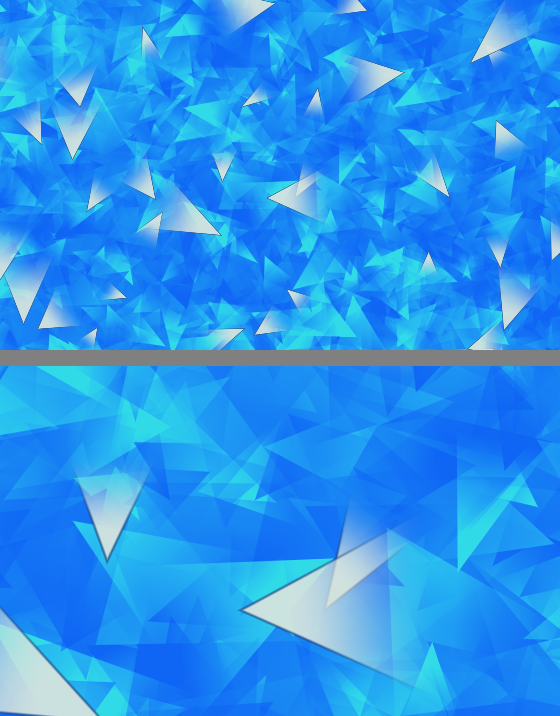
Top: the whole. Bottom: its middle third, enlarged.
A Shadertoy shader for this background:

```glsl
float hash(vec2 p) {
    return fract(sin(dot(p, vec2(127.1, 311.7))) * 43758.5453);
}

vec2 direction(float angle) {
    return vec2(cos(angle), sin(angle));
}

// Signed distance to the line from a to b, positive on its left
float side(vec2 p, vec2 a, vec2 b) {
    vec2 e = normalize(b - a);
    return e.x * (p.y - a.y) - e.y * (p.x - a.x);
}

// Random triangle in the unit circle: x = inner distance, y = fade from apex to base
vec2 shard(vec2 p, vec2 seed) {
    float turn = 6.2832 * hash(seed + 1.3);
    vec2 apex = direction(turn);
    vec2 b = direction(turn + 1.9 + 0.6 * hash(seed + 2.7)) * mix(0.6, 1.0, hash(seed + 3.1));
    vec2 c = direction(turn + 3.8 + 0.6 * hash(seed + 4.9)) * mix(0.6, 1.0, hash(seed + 5.3));
    float base = side(p, b, c);
    float inner = min(base, min(side(p, apex, b), side(p, c, apex)));
    return vec2(inner, clamp(base / side(apex, b, c), 0.0, 1.0));
}

vec3 blueRamp(float level) {
    level = clamp(level, 0.0, 1.0);
    return vec3(0.06 + 0.13 * level, 0.40 + 0.46 * level, 0.955 - 0.05 * pow(level, 4.0));
}

void mainImage(out vec4 fragColor, in vec2 fragCoord) {
    vec2 p = fragCoord / iResolution.y;
    float blur = 0.7 / iResolution.y;
    float level = 0.18;

    // Translucent blue shards in overlapping jittered grids
    for (int layer = 0; layer < 16; layer++) {
        float id = float(layer);
        float cellSize = mix(0.08, 0.27, fract(id * 0.618 + 0.4));
        vec2 grid = p / cellSize + vec2(3.7, 5.3) * id;
        for (int n = 0; n < 9; n++) {
            vec2 cell = floor(grid) + vec2(n % 3, n / 3) - 1.0;
            vec2 seed = cell + 17.3 * id;
            vec2 center = cell + vec2(hash(seed), hash(seed + 7.7));
            float radius = mix(0.35, 0.78, hash(seed + 8.1));
            vec2 q = (grid - center) / radius;
            if (dot(q, q) > 1.1) continue;
            vec2 s = shard(q, seed);
            float cover = smoothstep(-blur, blur, s.x * radius * cellSize);
            float tint = 1.65 * pow(hash(seed + 9.4), 3.0) - 0.1;
            level = mix(level, tint, cover * s.y * mix(0.25, 0.9, hash(seed + 10.6)));
        }
    }
    // Stretch the contrast lost by blending
    vec3 color = blueRamp(1.55 * level - 0.01);

    // Sparse pale shards with a thin dark rim
    vec2 grid = p / 0.2 + 40.5;
    for (int n = 0; n < 9; n++) {
        vec2 cell = floor(grid) + vec2(n % 3, n / 3) - 1.0;
        if (hash(cell + 0.5) > 0.68) continue;
        vec2 center = cell + vec2(hash(cell + 11.2), hash(cell + 12.8));
        float radius = 0.25 + 0.47 * pow(hash(cell + 13.6), 1.6);
        vec2 q = (grid - center) / radius;
        if (dot(q, q) > 1.2) continue;
        vec2 s = shard(q, cell);
        float dist = s.x * radius * 0.2;
        float solid = smoothstep(0.0, 0.75, s.y);
        color = mix(color, vec3(0.83, 0.89, 0.87), 0.95 * solid * smoothstep(-blur, blur, dist));
        float rim = 1.0 - smoothstep(0.0, 0.0022, abs(dist));
        color = mix(color, vec3(0.08, 0.24, 0.5), 0.65 * rim * solid);
    }

    fragColor = vec4(color, 1.0);
}
```
